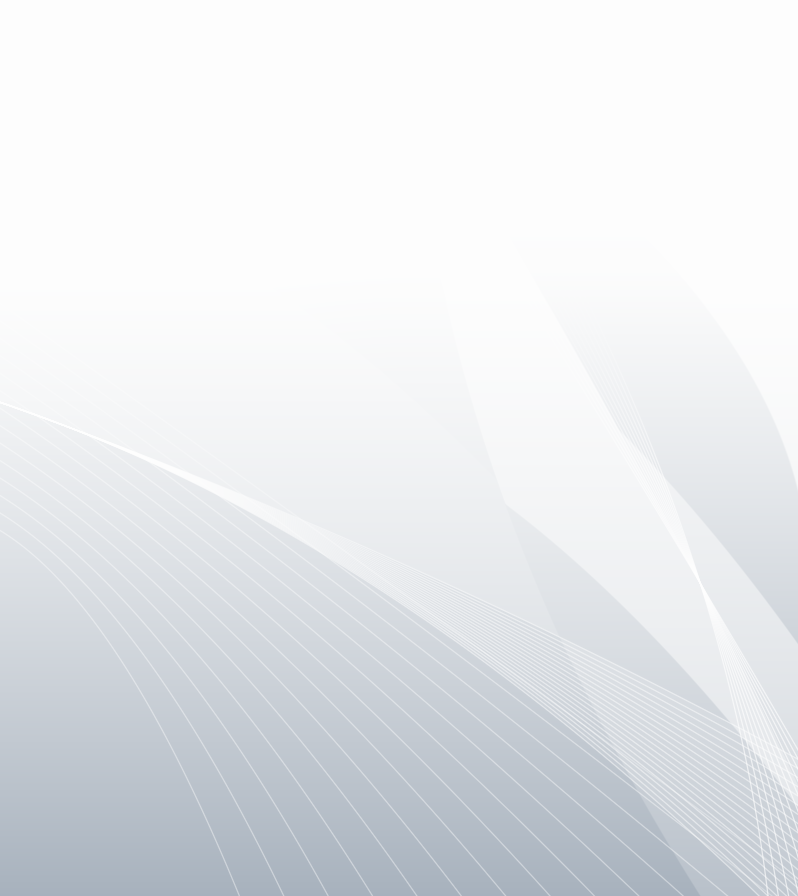
Reproduce this background procedurally as a WebGL 1 fragment shader.

```glsl
precision highp float;
uniform vec2 u_resolution;

// Quadratic c.x + c.y * t + c.z * t^2
float quad(vec3 c, float t) {
    return c.x + t * (c.y + t * c.z);
}

// Signed distance from a quadratic curve, positive where v exceeds it
float curveDist(vec3 c, float t, float v) {
    float slope = c.y + 2.0 * c.z * t;
    return (v - quad(c, t)) / sqrt(1.0 + slope * slope);
}

// Antialiased half plane beyond a curve
float beyond(float d) {
    return smoothstep(-0.5, 0.5, d * min(u_resolution.y, 700.0) / 1.5);
}

// Antialiased hairline
float hairline(float d) {
    return clamp((0.0007 - abs(d)) * u_resolution.y + 0.5, 0.0, 1.0);
}

void main() {
    // x spans 0 to 0.89, y runs downward from the top edge
    vec2 p = gl_FragCoord.xy / u_resolution;
    p = vec2(p.x * 0.89, 1.0 - p.y);

    // Vertical fade from white to steel grey
    float depth = pow(clamp((p.y - 0.3) / 0.7, 0.0, 1.0), 1.3);

    vec3 ribbonTop = vec3(0.449, 0.355, 0.104);
    vec3 ribbonLow = vec3(0.449, 0.335, 0.373);
    float underTop = beyond(curveDist(ribbonTop, p.x, p.y));
    float underLow = beyond(curveDist(ribbonLow, p.x, p.y));
    float rightOfFold = beyond(curveDist(vec3(0.495, 0.217, 0.308), p.y - 0.326, p.x));
    float underSheet = beyond(curveDist(vec3(0.56, 0.75, 0.86), p.x - 0.56, p.y));
    float underVeil = beyond(curveDist(vec3(0.293, 0.62, 0.7), p.x - 0.26, p.y));
    float rightOfTwist = beyond(curveDist(vec3(0.781, 0.51, -0.11), p.y - 0.651, p.x));
    float bandEdge = quad(vec3(0.703, 0.998, -1.25), min(p.y - 0.247, 0.4));
    float rightOfBand = beyond((p.x - bandEdge) * 0.75);
    float underFlap = beyond(curveDist(vec3(0.534, 1.1, 1.0), p.x - 0.742, p.y));

    // Translucent sheets, each thinning the grey
    float grey = depth;
    grey *= 1.0 - 0.33 * (1.0 - underTop) * (1.0 - rightOfFold);
    grey *= 1.0 - 0.12 * underTop * (1.0 - underLow);
    grey *= 1.0 - 0.2 * rightOfFold * underSheet;
    grey *= 1.0 - 0.6 * rightOfFold * (1.0 - underSheet) * (1.0 - rightOfTwist);
    grey *= 1.0 - 0.65 * rightOfBand * (1.0 - underFlap);
    grey *= 1.0 - 0.45 * rightOfTwist * underFlap;
    grey += 0.016 * (1.0 - underVeil) * (1.0 - rightOfFold) * smoothstep(0.22, 0.45, p.y)
          * smoothstep(0.25, 0.45, p.x);
    grey += 0.04 * rightOfTwist * (1.0 - rightOfBand) * (1.0 - underFlap)
          * smoothstep(0.2, 0.42, p.y);

    vec3 color = mix(vec3(0.993), vec3(0.655, 0.695, 0.74), grey);
    float clear = 1.0;

    // Wide fan sweeping from the left edge to the bottom
    for (int i = 0; i < 14; i++) {
        float n = float(i);
        float foot = 0.267 + 0.0495 * n;
        float start = 0.592 - 0.0195 * n;
        float slope = 0.61 + 0.008 * n;
        float bend = (1.0 - start - slope * foot) / (foot * foot);
        float line = hairline(curveDist(vec3(start, slope, bend), p.x, p.y));
        clear *= 1.0 - line * mix(0.3, 0.42, underLow);
    }

    // Ribbon of strands opening toward the lower right
    for (int i = 0; i < 20; i++) {
        vec3 strand = mix(ribbonTop, ribbonLow, float(i) / 19.0);
        clear *= 1.0 - 0.5 * hairline(curveDist(strand, p.x, p.y));
    }

    // Twisted bundle crossing near the right edge
    float fadeIn = smoothstep(0.28, 0.58, p.y);
    for (int i = 0; i < 12; i++) {
        vec3 strand = mix(vec3(0.781, 0.595, -0.046), vec3(0.781, 0.313, -0.276), float(i) / 11.0);
        clear *= 1.0 - 0.65 * fadeIn * hairline(curveDist(strand, p.y - 0.651, p.x));
    }

    gl_FragColor = vec4(mix(vec3(0.995), color, clear), 1.0);
}
```
